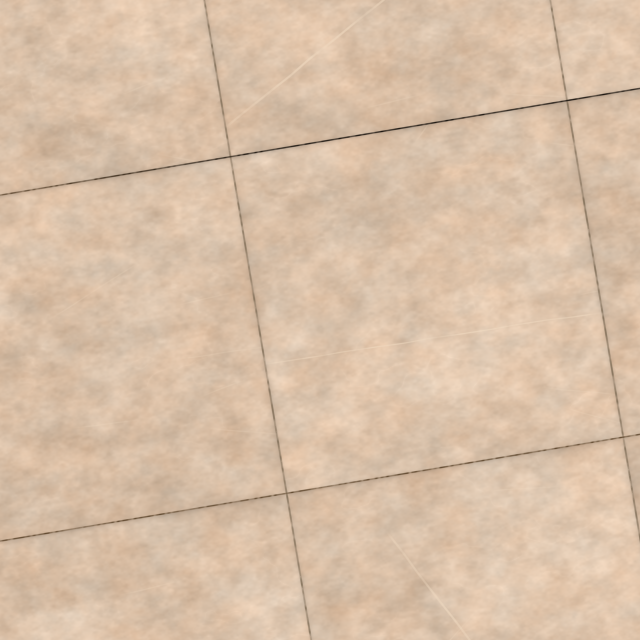
This texture is drawn by a WebGL 1 fragment shader. Its source:

```glsl
precision highp float;
// Tilted floor of square beige stone tiles with thin worn joints and pale veins.
uniform vec2 u_resolution;

const float TILE = 0.5332;                  // tile side, in canvas units
const vec2 CORNER = vec2(0.4479, 0.2292);   // one joint crossing
const vec2 AXIS = vec2(0.9864, 0.1646);     // direction of the tile rows

const vec3 STONE = vec3(0.852, 0.752, 0.656);
const vec3 VEIN = vec3(0.945, 0.860, 0.760);
const vec3 WARM_SHIFT = vec3(0.55, -0.05, -0.45);
const vec3 GROUT = vec3(0.50, 0.43, 0.34);
const vec3 GROUT_BROWN = vec3(0.36, 0.27, 0.17);
const vec3 GROUT_BLACK = vec3(0.09, 0.07, 0.05);

float hash(vec2 p) {
  vec3 q = fract(vec3(p.xyx) * 0.1031);
  q += dot(q, q.yzx + 33.33);
  return fract((q.x + q.y) * q.z);
}

float noise(vec2 p) {
  vec2 i = floor(p);
  vec2 f = fract(p);
  f = f * f * (3.0 - 2.0 * f);
  float low = mix(hash(i), hash(i + vec2(1.0, 0.0)), f.x);
  float high = mix(hash(i + vec2(0.0, 1.0)), hash(i + 1.0), f.x);
  return mix(low, high, f.y);
}

float fbm(vec2 p) {
  float sum = 0.0;
  float amp = 0.5;
  for (int i = 0; i < 4; i++) {
    sum += amp * noise(p);
    p = mat2(1.6, 1.2, -1.2, 1.6) * p + 17.3;
    amp *= 0.62;
  }
  return sum / 1.121;
}

// Antialiased coverage of a line of the given half width
float stroke(float dist, float halfWidth, float px) {
  return 1.0 - smoothstep(halfWidth - 0.75 * px, halfWidth + 0.75 * px, abs(dist));
}

// Nearly straight hairline from a to b, broken up along its length
float vein(vec2 p, vec2 a, vec2 b, float halfWidth, float px) {
  vec2 ab = b - a;
  float len = length(ab);
  vec2 dir = ab / len;
  float along = dot(p - a, dir);
  float across = dot(p - a, vec2(-dir.y, dir.x));
  across += 0.0022 * (noise(vec2(along * 22.0, len * 40.0)) - 0.5);
  float ends = smoothstep(0.0, 0.04, along) * (1.0 - smoothstep(len - 0.04, len, along));
  float wear = 0.35 + 0.65 * noise(vec2(along * 50.0, len * 90.0));
  return stroke(across, halfWidth, px) * ends * wear;
}

// Mottled stone; the seed shifts the pattern for each tile
vec3 stone(vec2 p, vec2 seed) {
  vec2 s = p + seed;
  float cloud = fbm(s * 7.0) - 0.5;
  float mottle = fbm(s * vec2(30.0, 38.0) + 5.0) - 0.5;
  float grain = noise(s * vec2(120.0, 200.0)) - 0.5;
  float warm = fbm(s * vec2(20.0, 25.0) + 31.0) - 0.5;
  vec3 col = STONE + 0.125 * cloud + 0.15 * mottle + 0.032 * grain;
  col += WARM_SHIFT * warm * 0.11;
  float ridge = 1.0 - abs(2.0 * fbm(s * vec2(9.0, 14.0) + 61.0) - 1.0);
  return col + 0.022 * pow(ridge, 14.0) * smoothstep(0.4, 0.65, noise(s * 11.0));
}

void main() {
  float px = 1.0 / min(u_resolution.x, u_resolution.y);
  vec2 uv = gl_FragCoord.xy * px;
  vec2 rel = uv - CORNER;
  vec2 grid = vec2(dot(rel, AXIS), dot(rel, vec2(-AXIS.y, AXIS.x))) / TILE;
  vec2 id = floor(grid);
  vec2 joint = floor(grid + 0.5);
  vec2 offset = (grid - joint) * TILE;
  vec2 seed = 20.0 * vec2(hash(id + 11.0), hash(id + 47.0));

  // Tile body with a small change of tone per tile
  vec3 col = stone(grid * TILE, seed) + 0.012 * (hash(id + 83.0) - 0.5);

  // Faint hairlines scattered over each tile
  vec2 local = (grid - id) * TILE;
  for (int i = 0; i < 6; i++) {
    vec2 key = id * 7.0 + float(i) * 3.0 + 100.0;
    vec2 start = TILE * vec2(hash(key), hash(key + 1.7));
    float angle = mix(-0.6, 0.9, hash(key + 5.1));
    vec2 end = start + mix(0.08, 0.22, hash(key + 9.3)) * vec2(cos(angle), sin(angle));
    col = mix(col, VEIN, 0.28 * vein(local, start, end, 0.0010, px));
  }

  // Three long veins
  float longVeins = 0.65 * vein(uv, vec2(0.345, 0.795), vec2(0.65, 1.041), 0.0016, px);
  longVeins += 0.60 * vein(uv, vec2(0.405, 0.429), vec2(0.945, 0.513), 0.0010, px);
  longVeins += 0.60 * vein(uv, vec2(0.600, 0.174), vec2(0.760, -0.034), 0.0016, px);
  col = mix(col, VEIN, min(longVeins, 1.0));

  // Soft grime beside the joints
  vec2 grime = exp(-abs(offset + vec2(0.0, 0.002)) / vec2(0.0035, 0.0045));
  col *= 1.0 - 0.11 * max(grime.x, grime.y);

  // Pale upright joints, then darker cross joints, black on every other row
  float wearX = 0.25 + 0.6 * noise(vec2(grid.y * 85.0, joint.x * 9.0 + 40.0));
  col = mix(col, GROUT, wearX * stroke(offset.x, 0.0014, px));
  float black = mod(joint.y, 2.0) * smoothstep(-0.9, 0.3, grid.x);
  float wearY = 0.35 + 0.6 * noise(vec2(grid.x * 120.0, joint.y * 9.0 + 70.0));
  vec3 crossGrout = mix(GROUT_BROWN, GROUT_BLACK, black);
  col = mix(col, crossGrout, mix(wearY, 1.0, 0.45 * black) * stroke(offset.y, 0.0011, px));

  gl_FragColor = vec4(clamp(col, 0.0, 1.0), 1.0);
}
```
